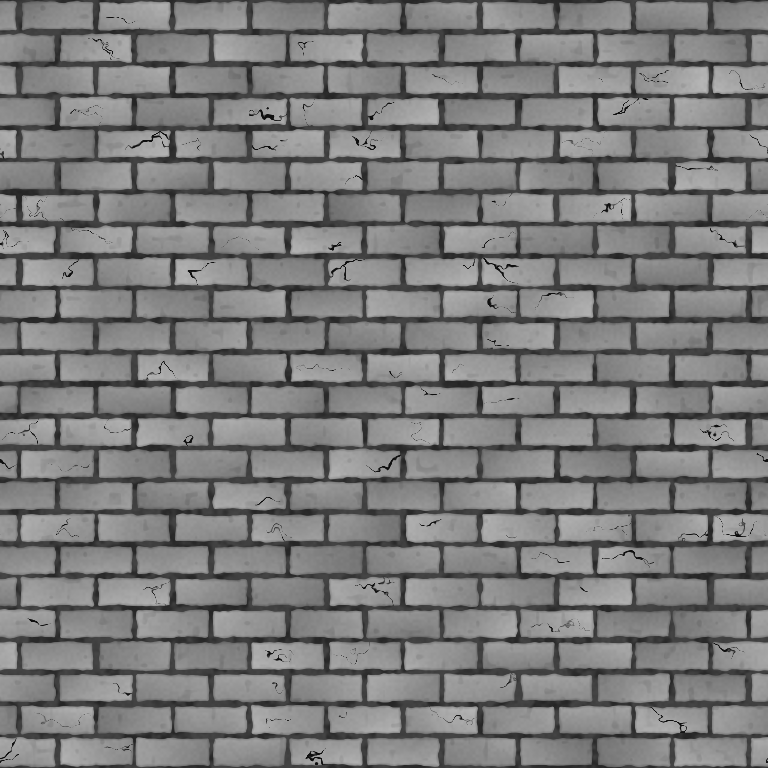
Write a WebGL 1 fragment shader that draws this texture.

```glsl
precision highp float;
uniform vec2 u_resolution;

#define COLUMNS 10.0
#define ROWS 24.0
#define HALF_JOINT 0.078
#define CORNER 0.05
#define EDGE_WEAR 0.075
#define DARK_BRICK 0.515
#define LIGHT_BRICK 0.635
#define SHADING 0.075
#define CRACK_THRESHOLD 0.62
#define CRACK_WIDTH 0.027
#define MORTAR vec3(0.255)
#define MORTAR_DIRT vec3(0.155)

float hash(vec2 p) {
  vec3 q = fract(p.xyx * 0.1031);
  q += dot(q, q.yzx + 33.33);
  return fract((q.x + q.y) * q.z);
}

vec2 hash2(vec2 p) {
  return vec2(hash(p), hash(p + vec2(57.3, 19.7)));
}

// Value noise with a whole number of cells across the canvas, so it wraps
float noise(vec2 uv, float cells, float seed) {
  vec2 p = uv * cells;
  vec2 i = floor(p);
  vec2 f = p - i;
  f = f * f * (3.0 - 2.0 * f);
  vec2 lo = mod(i, cells) + seed;
  vec2 hi = mod(i + 1.0, cells) + seed;
  return mix(mix(hash(lo), hash(vec2(hi.x, lo.y)), f.x),
             mix(hash(vec2(lo.x, hi.y)), hash(hi), f.x), f.y);
}

float roundedBox(vec2 p, vec2 halfSize, float radius) {
  vec2 q = abs(p) - halfSize + radius;
  return length(max(q, 0.0)) + min(max(q.x, q.y), 0.0) - radius;
}

// x: distance to the segment, y: position along it
vec2 segment(vec2 p, vec2 a, vec2 b) {
  vec2 ab = b - a;
  float t = clamp(dot(p - a, ab) / dot(ab, ab), 0.0, 1.0);
  return vec2(length(p - a - ab * t), t);
}

// Jagged branches run from a hub inside the brick towards its border
float cracks(vec2 p, vec2 uv, vec2 id, vec2 halfSize, float px) {
  vec2 bend = vec2(noise(uv, 72.0, 3.0), noise(uv, 72.0, 41.0)) - 0.5;
  vec2 jag = vec2(noise(uv, 192.0, 7.0), noise(uv, 192.0, 83.0)) - 0.5;
  p += bend * 0.42 + jag * 0.17;
  float thickness = mix(0.3, 1.3, hash(id + 211.0));
  float swell = 0.5 + 2.0 * pow(noise(uv, 120.0, 29.0), 3.0);
  vec2 hub = (hash2(id + 131.0) - 0.5) * halfSize * vec2(1.7, 1.1);
  float ink = 0.0;
  for (int i = 0; i < 3; i++) {
    vec2 key = id + 17.0 * float(i) + 307.0;
    vec2 r = hash2(key);
    float side = i == 1 ? -1.0 : 1.0;
    vec2 tip = vec2(hub.x + side * (0.15 + 0.85 * r.x),
                    halfSize.y * (2.4 * r.y - 1.2));
    vec2 s = segment(p, hub, tip);
    float w = CRACK_WIDTH * thickness * swell * (1.15 - 0.75 * s.y);
    float present = i == 0 ? 1.0 : step(0.4, hash(key + 71.0));
    float line = 1.0 - smoothstep(w - 0.5 * px, w + 0.5 * px, s.x);
    ink = max(ink, line * present * min(1.0, 0.4 + w / px));
  }
  return ink;
}

void main() {
  vec2 uv = gl_FragCoord.xy / u_resolution;
  float px = ROWS / u_resolution.y;

  // Running bond, lengths measured in row heights
  vec2 grid = uv * vec2(COLUMNS, ROWS);
  float row = floor(grid.y);
  grid.x -= 0.75 - 0.5 * mod(row, 2.0);
  vec2 id = vec2(mod(floor(grid.x), COLUMNS), row);
  float aspect = ROWS / COLUMNS;
  vec2 p = (fract(grid) - 0.5) * vec2(aspect, 1.0);

  // Brick outline with worn edges
  vec2 halfSize = vec2(aspect, 1.0) * 0.5 - HALF_JOINT;
  halfSize += (hash2(id + 11.0) - 0.5) * 0.03;
  float wear = (noise(uv, 72.0, 13.0) - 0.5) * EDGE_WEAR
             + (noise(uv, 168.0, 61.0) - 0.5) * EDGE_WEAR * 0.5;
  float d = roundedBox(p, halfSize, CORNER) + wear;
  float inside = 1.0 - smoothstep(-0.6 * px, 0.6 * px, d);

  // Face: own tone, sloping shade, grain and faint stains
  float tone = hash(id + 5.0);
  float angle = 6.2832 * hash(id + 23.0);
  float slope = dot(p / halfSize, vec2(cos(angle), 0.7 * sin(angle)));
  float grain = noise(uv, 256.0, 17.0) - 0.5;
  float face = mix(DARK_BRICK, LIGHT_BRICK, tone) + SHADING * slope * 0.8;
  face += 0.03 * grain + 0.05 * (noise(uv, 24.0, 37.0) - 0.5);
  face -= 0.05 * smoothstep(0.8, 0.95, noise(uv, 90.0, 53.0));
  face *= mix(0.84, 1.0, smoothstep(0.0, 0.09, -d));

  // Lighter bricks are the ones that crack
  float cracked = step(CRACK_THRESHOLD, 0.75 * tone + 0.25 * hash(id + 97.0));
  float crack = cracked * cracks(p, uv, id, halfSize, px);
  vec3 brick = mix(vec3(face), vec3(0.06), crack);

  // Mortar with dark dirt patches
  float dirt = 0.65 * noise(uv, 60.0, 19.0) + 0.35 * noise(uv, 150.0, 67.0);
  vec3 mortar = mix(MORTAR, MORTAR_DIRT, smoothstep(0.4, 0.8, dirt));
  mortar += 0.03 * grain;

  gl_FragColor = vec4(mix(mortar, brick, inside), 1.0);
}
```
